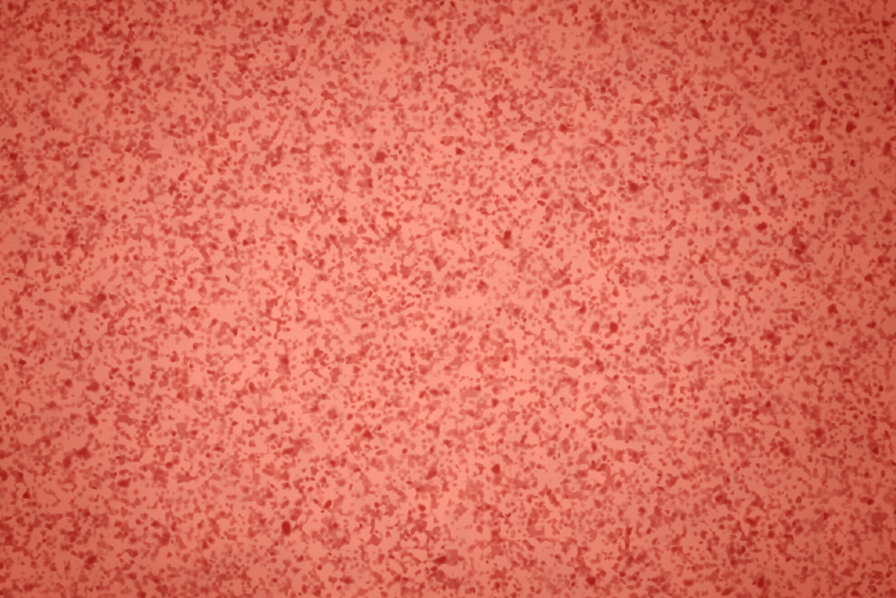
A Shadertoy shader for this texture:

```glsl
// Coral surface sprinkled with soft red specks, lit from the centre and darker at the edges.

vec3 hash3(vec2 p) {
    vec3 q = fract(p.xyx * vec3(0.1031, 0.1030, 0.0973));
    q += dot(q, q.yxz + 33.33);
    return fract((q.xxy + q.yzz) * q.zyx);
}

float noise(vec2 p) {
    vec2 cell = floor(p), f = fract(p);
    f = f * f * (3.0 - 2.0 * f);
    float low = mix(hash3(cell).x, hash3(cell + vec2(1, 0)).x, f.x);
    float high = mix(hash3(cell + vec2(0, 1)).x, hash3(cell + vec2(1, 1)).x, f.x);
    return mix(low, high, f.y);
}

// One layer of scattered soft specks; radii are given in cells
float specks(vec2 p, float density, float minRadius, float maxRadius, float softness) {
    vec2 cell = floor(p);
    float ink = 0.0;
    for (int y = -1; y <= 1; y++) {
        for (int x = -1; x <= 1; x++) {
            vec2 id = cell + vec2(x, y);
            vec3 place = hash3(id + 17.3), look = hash3(id + 91.7);
            if (place.z > density) continue;
            vec2 d = p - id - place.xy;
            float angle = 6.2832 * look.x;
            vec2 axis = vec2(cos(angle), sin(angle));
            d = vec2(dot(d, axis) * 0.9, dot(d, vec2(-axis.y, axis.x)) * 1.1);
            float radius = mix(minRadius, maxRadius, look.y * look.y);
            float spot = 1.0 - smoothstep(radius * (1.0 - softness), radius * (1.0 + softness), length(d));
            ink = max(ink, spot * mix(0.5, 1.0, look.z));
        }
    }
    return ink;
}

void mainImage(out vec4 fragColor, in vec2 fragCoord) {
    vec2 uv = fragCoord / iResolution.xy;
    vec2 p = fragCoord / iResolution.y;
    vec2 turned = mat2(0.8, 0.6, -0.6, 0.8) * p;

    // Light falloff with faint broad mottling
    float edge = length((uv - vec2(0.46, 0.48)) * vec2(1.4, 1.2));
    float shade = smoothstep(0.15, 1.1, edge + 0.08 * (noise(p * 7.0) - 0.5));
    vec3 color = mix(vec3(0.985, 0.61, 0.53), vec3(0.75, 0.315, 0.235), shade);
    color *= 1.0 + 0.04 * (noise(p * 30.0) - 0.5);

    // Ragged fine grain that joins into small strands
    vec2 warp = vec2(noise(p * 100.0), noise(p * 100.0 + 40.0)) - 0.5;
    vec2 q = p + 0.006 * warp;
    float clumps = 0.7 + 0.6 * noise(p * 24.0 + 9.0);
    float strands = 0.6 * noise(turned * 105.0 + 0.6 * warp) + 0.4 * noise(p * 165.0 + 70.0);
    float grain = 0.48 * clumps * smoothstep(0.46, 0.80, strands);

    // Specks from fine to rare large dots, laid over the grain
    float fine = 0.50 * clumps * specks(turned * 82.0, 0.55, 0.24, 0.44, 0.75);
    float medium = 0.85 * specks(q * 36.0 + 13.0, 0.5, 0.12, 0.24, 0.75);
    float large = specks(q * 15.0 + 31.0, 0.42, 0.07, 0.125, 0.6);
    float rare = specks(p * 4.0 + 57.0, 0.12, 0.030, 0.040, 0.45);
    float ink = 1.0 - (1.0 - grain) * (1.0 - fine) * (1.0 - medium) * (1.0 - large) * (1.0 - rare);
    ink *= 0.95 + 0.2 * shade;

    color *= mix(vec3(1.0), vec3(0.75, 0.25, 0.24), min(ink, 1.0));
    fragColor = vec4(color, 1.0);
}
```
